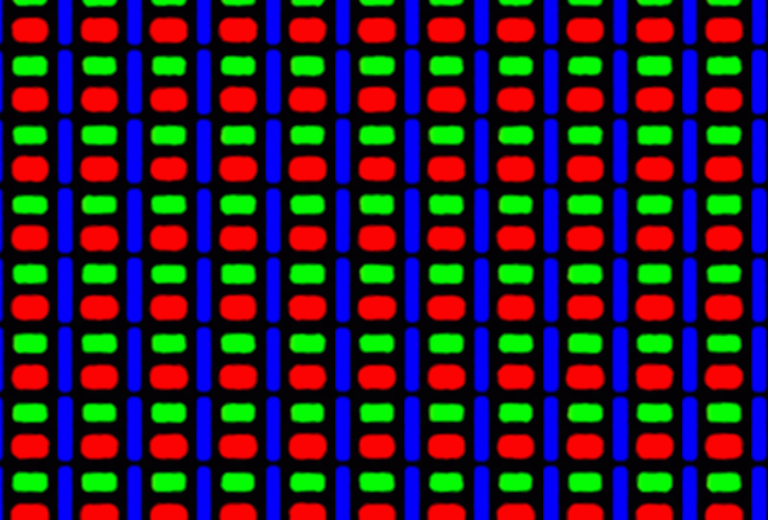
Give the GLSL for this pattern, as a Shadertoy shader.

```glsl
// Grid of glowing display subpixels: a tall blue bar beside a green and a red
// lozenge in every square cell. Each is a rounded-box distance with a soft edge,
// slightly varied in size per cell and roughened by value noise.

const float CELLS_ACROSS = 11.066;
const vec2 GRID_SHIFT = vec2(0.18, 0.32);
const float EDGE_BLUR = 0.038;

const vec3 BACKGROUND = vec3(0.012, 0.006, 0.014);
const vec3 RED = vec3(0.99, 0.01, 0.01);
const vec3 GREEN = vec3(0.02, 0.99, 0.02);
const vec3 BLUE = vec3(0.01, 0.005, 0.99);
const vec3 FRINGE = vec3(0.50, 0.95, 0.05);

float hash(vec2 p) {
    return fract(sin(dot(p, vec2(127.1, 311.7))) * 43758.5453);
}

float valueNoise(vec2 p) {
    vec2 i = floor(p), f = fract(p);
    f = f * f * (3.0 - 2.0 * f);
    float low = mix(hash(i), hash(i + vec2(1, 0)), f.x);
    float high = mix(hash(i + vec2(0, 1)), hash(i + vec2(1, 1)), f.x);
    return mix(low, high, f.y);
}

float roundedBox(vec2 p, vec2 halfSize, float radius) {
    vec2 q = abs(p) - halfSize + radius;
    return length(max(q, 0.0)) + min(max(q.x, q.y), 0.0) - radius;
}

// Coverage of one subpixel, with a small size change chosen by its seed
float subpixel(vec2 p, vec2 halfSize, float radius, vec2 seed, float rough, float blur) {
    vec2 jitter = vec2(hash(seed), hash(seed + 17.3)) - 0.5;
    float d = roundedBox(p, halfSize + 0.014 * jitter, radius) + rough;
    return 1.0 - smoothstep(-blur, blur, d);
}

void mainImage(out vec4 fragColor, in vec2 fragCoord) {
    // Square cells counted from the upper left, y pointing down
    float cellsPerPixel = CELLS_ACROSS / iResolution.x;
    vec2 fromTop = vec2(fragCoord.x, iResolution.y - fragCoord.y);
    vec2 grid = fromTop * cellsPerPixel + GRID_SHIFT;
    vec2 cell = floor(grid);
    vec2 p = fract(grid);

    float blur = max(EDGE_BLUR, 0.8 * cellsPerPixel);
    float rough = 0.016 * (valueNoise(grid * 13.0) - 0.5);

    // Subpixel coverages
    float blue = subpixel(p - vec2(0.117, 0.50), vec2(0.103, 0.464), 0.085,
                          cell, 0.4 * rough, blur);
    float green = subpixel(p - vec2(0.612, 0.268), vec2(0.243, 0.132), 0.095,
                           cell + 31.0, rough, blur);
    float red = subpixel(p - vec2(0.612, 0.754), vec2(0.265, 0.175), 0.150,
                         cell + 67.0, rough, blur);

    // Faint yellow tint on the left end of some green lozenges
    float leftEnd = 1.0 - smoothstep(0.37, 0.46, p.x);
    float tint = leftEnd * smoothstep(0.4, 1.0, hash(cell + 5.0));
    vec3 greenLight = mix(GREEN, FRINGE, 0.5 * tint);

    vec3 color = BACKGROUND * (0.7 + 0.6 * valueNoise(grid * 9.0));
    color = mix(color, BLUE, blue);
    color = mix(color, greenLight, green);
    color = mix(color, RED, red);
    fragColor = vec4(color, 1.0);
}
```
